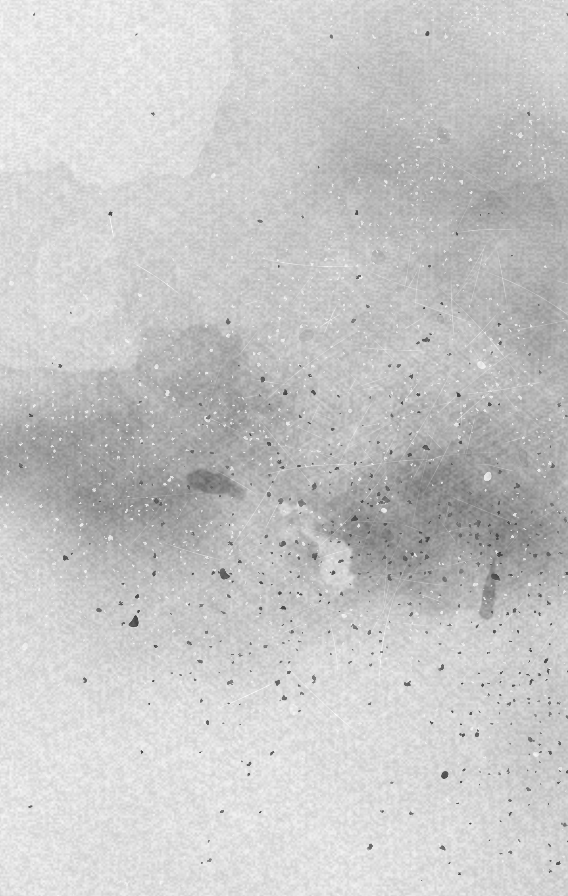
Write a Shadertoy shader that draws this texture.

```glsl
// Grey watercolour wash on paper with ink spatter, pale flecks and fine scratches
#define PAPER 0.905
#define WASH_DEPTH 0.86
#define GRAIN 0.095
#define SCRATCHES 150
#define SCRATCH_GAIN 0.15
#define STREAK_GAIN 0.07
#define FLECK_TONE 0.93
#define INK_TONE 0.20
#define BLOOMS 14

float hash(vec2 p) { return fract(sin(dot(p, vec2(127.1, 311.7))) * 43758.5453); }
vec2 hash2(vec2 p) { return vec2(hash(p), hash(p + 19.7)); }

float noise(vec2 p) {
    vec2 i = floor(p), f = fract(p);
    f = f * f * (3.0 - 2.0 * f);
    return mix(mix(hash(i), hash(i + vec2(1, 0)), f.x),
               mix(hash(i + vec2(0, 1)), hash(i + vec2(1, 1)), f.x), f.y);
}

float fbm(vec2 p) {
    float sum = 0.0, amp = 0.52;
    for (int i = 0; i < 5; i++) {
        sum += amp * noise(p);
        p = mat2(1.6, 1.2, -1.2, 1.6) * p + 4.3;
        amp *= 0.5;
    }
    return sum;
}

vec2 turn(vec2 p, float a) { return mat2(cos(a), -sin(a), sin(a), cos(a)) * p; }
float inside(float d, float soft) { return 1.0 - smoothstep(-soft, soft, d); }
float cloud(vec2 p, vec2 c, vec2 size) { vec2 d = (p - c) / size; return exp(-dot(d, d)); }

// Pigment that gathers at a wet edge and fades inward
float wetEdge(float d, float fade) { return inside(d, 0.004) * exp(min(d, 0.0) * fade); }

// One irregular, randomly turned grain per grid cell
float specks(vec2 p, float scale, float seed, float density, float size, float px) {
    vec2 g = p * scale + seed * vec2(7.3, 3.1), id = floor(g) + seed;
    vec2 d = turn(fract(g) - 0.27 - 0.46 * hash2(id), 6.28 * hash(id + 3.3));
    d.y *= 1.0 + 0.9 * hash(id + 8.1);
    float h = hash(id + 5.9);
    float r = size * (0.35 + 0.65 * h * h) * (0.4 + 1.2 * noise(g * 8.0));
    return step(hash(id + 11.4), density) * inside(length(d) - r, 0.6 * scale * px);
}

// Broad tonal layout of the wash
float washTone(vec2 p) {
    vec2 warp = vec2(fbm(p * 5.0), fbm(p * 5.0 + 31.0)) - 0.5;
    vec2 q = p + 0.16 * warp;
    float dark = 0.18 * cloud(q, vec2(0.46, 0.87), vec2(0.17, 0.17))
               + 0.17 * cloud(q, vec2(0.63, 0.68), vec2(0.15, 0.17))
               + 0.27 * cloud(q, vec2(0.06, 0.47), vec2(0.17, 0.085))
               + 0.30 * cloud(q, vec2(0.53, 0.45), vec2(0.17, 0.10))
               + 0.15 * cloud(q, vec2(0.27, 0.54), vec2(0.13, 0.07))
               + 0.08 * cloud(q, vec2(0.35, 0.62), vec2(0.38, 0.17))
               + 0.10 * cloud(q, vec2(0.63, 0.14), vec2(0.13, 0.20))
               + 0.12 * cloud(q, vec2(0.30, 0.34), vec2(0.32, 0.13));
    float tone = PAPER - WASH_DEPTH * dark * (0.5 + fbm(p * 10.0 + 7.0));
    tone -= 0.02 * (1.0 - smoothstep(0.0, 0.4, p.y)) + 0.05 * (fbm(p * 7.0 + 50.0) - 0.4);

    // Long tide lines
    float ragged = 0.26 * (fbm(p * 9.0 + 2.0) - 0.5);
    float upper = p.y - 0.78 - 0.4 * smoothstep(0.20, 0.31, p.x) + ragged;
    float lower = p.y - 0.57 + ragged * 0.9;
    tone -= 0.045 * wetEdge(upper, 6.0);
    tone -= 0.06 * wetEdge(lower, 14.0) * (1.0 - smoothstep(0.24, 0.36, p.x));

    // Overlapping blooms, some lifted and some stained
    for (int i = 0; i < BLOOMS; i++) {
        vec2 k = vec2(float(i), 4.7), c = vec2(0.05, 0.34) + hash2(k) * vec2(0.55, 0.5);
        float d = length(p + 0.22 * warp - c) - 0.02 - 0.06 * hash(k + 2.2);
        tone += (hash(k + 6.1) - 0.6) * 0.07 * wetEdge(d, 18.0);
    }
    return tone;
}

// Thin, slightly bowed hairlines
float scratches(vec2 p, float px) {
    float sum = 0.0;
    for (int i = 0; i < SCRATCHES; i++) {
        vec2 k = vec2(float(i), 2.9);
        vec2 c = vec2(0.46, 0.50) + (hash2(k) + hash2(k + 41.0) - 1.0) * vec2(0.34, 0.32);
        float h = hash(k + 7.7), len = 0.015 + 0.08 * h * h;
        vec2 d = turn(p - c, 0.4 + 2.8 * (hash(k + 13.0) - 0.5));
        d.y += (hash(k + 23.0) - 0.5) * 4.0 * d.x * d.x;
        sum += inside(abs(d.y) - 0.0003, 0.7 * px) * (1.0 - smoothstep(0.4 * len, len, abs(d.x)))
             * (0.2 + 0.8 * hash(k + 29.0));
    }
    return min(sum, 1.5);
}

// Fine brushed texture in one direction
float streaks(vec2 p, float a) { return noise(turn(p, a) * vec2(22.0, 330.0) + 9.0 * a) - 0.5; }

void mainImage(out vec4 fragColor, in vec2 fragCoord) {
    float px = 1.0 / iResolution.y;
    vec2 p = fragCoord * px;
    float tone = washTone(p), rough = fbm(p * 24.0) - 0.5;

    // Pale splash, dark smear and drip
    vec2 s = turn(p - vec2(0.335, 0.43), -0.95);
    float splash = inside(length(s * vec2(0.4, 1.2)) - 0.026 + 0.13 * rough, 0.010);
    tone = mix(tone, 0.88, 0.7 * splash);
    vec2 m = turn(p - vec2(0.24, 0.46), -0.2);
    float smear = inside(length(m * vec2(0.40, 1.0)) - 0.016 + 0.03 * rough, 0.002);
    tone -= 0.16 * smear * (0.8 + 1.5 * rough);
    vec2 drip = p - vec2(0.547 + 0.15 * (p.y - 0.35), 0.352);
    drip.y -= clamp(drip.y, -0.035, 0.045);
    tone -= 0.17 * inside(length(drip) - 0.007 + 0.025 * rough, 0.002) * (1.0 - smoothstep(0.33, 0.41, p.y));

    // Faint round blots
    float right = smoothstep(0.15, 0.5, p.x);
    tone -= 0.06 * specks(p, 13.0, 3.0, 0.22 * right * smoothstep(0.25, 0.5, p.y), 0.17, px);

    // Hairlines and brushed texture
    float band = exp(-pow((p.y - 0.48) / 0.17, 2.0));
    float worn = 0.25 + 0.75 * band * smoothstep(-0.2, 0.45, p.x);
    tone += SCRATCH_GAIN * scratches(p, px) * (0.4 + 1.1 * noise(p * 70.0));
    tone += STREAK_GAIN * worn * (streaks(p, 0.55) + streaks(p, -0.7) + 0.6 * streaks(p, 1.4));

    // Pale flecks in loose drifts
    float drift = smoothstep(0.3, 0.7, fbm(p * 13.0 + 17.0));
    float spread = 0.04 + 0.42 * max(band, right * smoothstep(0.3, 0.7, p.y)) * drift;
    float flecks = max(specks(p, 135.0, 5.0, spread, 0.27, px), specks(p, 62.0, 9.0, spread * 0.6, 0.17, px));
    flecks = max(flecks, specks(p, 19.0, 14.0, 0.07, 0.11, px));
    tone = mix(tone, FLECK_TONE, 0.85 * flecks);

    // Ink spatter, densest across the middle and to the right
    float spatter = exp(-pow((p.y - 0.39 - 0.25 * (p.x - 0.3)) / 0.18, 2.0)) * smoothstep(0.0, 0.35, p.x);
    spatter = max(spatter, 0.9 * cloud(p, vec2(0.64, 0.15), vec2(0.15, 0.18))) + 0.05 * (1.0 - smoothstep(0.4, 0.7, p.y));
    spatter *= 0.3 + 1.4 * noise(p * 10.0 + 3.0);
    float ink = max(specks(p, 90.0, 21.0, 0.22 * spatter, 0.25, px), specks(p, 50.0, 26.0, 0.30 * spatter, 0.20, px));
    ink = max(ink, specks(p, 23.0, 33.0, 0.12 * spatter, 0.15, px));
    tone = mix(tone, INK_TONE + 0.28 * noise(p * 25.0), 0.9 * ink);

    // Paper grain
    tone += GRAIN * (noise(p * 430.0) - 0.5) + 0.035 * (noise(turn(p, 0.6) * 210.0) - 0.5);
    fragColor = vec4(vec3(clamp(tone, 0.0, 1.0)), 1.0);
}
```
